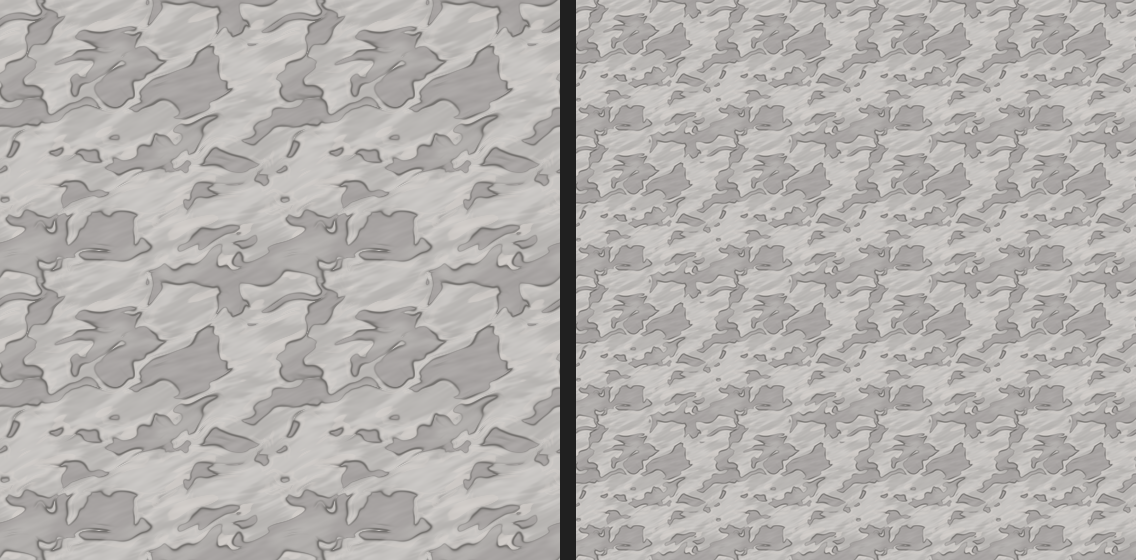
Left, the tile; right, the same tile 2 across and 2 down.
Reproduce this pattern procedurally as a three.js fragment shader.

```glsl
varying vec2 vUv;

vec2 hash2(vec2 c) {
  vec3 h = fract(vec3(c.xyx) * vec3(0.1031, 0.1030, 0.0973));
  h += dot(h, h.yzx + 33.33);
  return fract((h.xx + h.yz) * h.zy);
}

// Random gradient on a lattice that wraps even though its rows are slanted
vec2 slope(vec2 cell, vec2 period, float slant) {
  cell += 0.5;
  cell.y += slant * floor(cell.x / period.x);
  return hash2(mod(cell, period) + period * 7.0) * 2.0 - 1.0;
}

// Gradient noise repeating every unit of p; slant / period.y is the rise of its grain
float noise(vec2 p, vec2 period, float slant) {
  vec2 q = vec2(period.x * p.x, period.y * p.y - slant * p.x);
  vec2 i = floor(q), f = q - i;
  vec2 u = f * f * f * (f * (f * 6.0 - 15.0) + 10.0);
  vec2 e = vec2(1.0, 0.0);
  float a = dot(slope(i, period, slant), f);
  float b = dot(slope(i + e, period, slant), f - e);
  float c = dot(slope(i + e.yx, period, slant), f - e.yx);
  float d = dot(slope(i + 1.0, period, slant), f - 1.0);
  return mix(mix(a, b, u.x), mix(c, d, u.x), u.y);
}

// Warped height whose contours bound the grey patches
float marbling(vec2 p) {
  p += vec2(0.13, 0.07) * vec2(noise(p, vec2(5.0, 7.0), 1.0), noise(p, vec2(6.0, 8.0), 2.0));
  p += vec2(0.05, 0.05) * vec2(noise(p, vec2(13.0, 19.0), 3.0), noise(p, vec2(14.0, 17.0), 2.0));
  return 0.3 * noise(p, vec2(2.0, 3.0), 1.0)
       + 0.9 * noise(p, vec2(4.0, 8.0), 2.0)
       + 0.6 * noise(p, vec2(7.0, 15.0), 4.0)
       + 0.24 * noise(p, vec2(15.0, 27.0), 5.0);
}

void main() {
  vec2 p = vUv * 2.0;

  // Approximate distance to the patch edge, positive inside
  float height = marbling(p);
  vec2 rise = vec2(marbling(p + vec2(0.002, 0.0)), marbling(p + vec2(0.0, 0.002))) - height;
  float edge = (height - 0.065) / (length(rise / 0.002) + 0.6);

  // Slanted brush grain, broad and fine
  vec2 bent = p + 0.08 * noise(p, vec2(4.0, 5.0), 2.0);
  float broad = noise(bent, vec2(5.0, 13.0), 5.0);
  float grain = noise(bent, vec2(9.0, 34.0), 13.0) + 0.6 * noise(bent, vec2(18.0, 70.0), 27.0);

  // Ground with pale strokes and a pale rim around the patches
  vec3 ground = mix(vec3(0.725, 0.715, 0.705), vec3(0.78, 0.77, 0.76),
                    smoothstep(-0.2, 0.14, broad + 0.35 * grain));
  float stroke = smoothstep(0.17, 0.23, noise(bent, vec2(7.0, 15.0), 5.0) + 0.15 * grain);
  float rim = exp(-pow((edge + 0.014) / 0.007, 2.0)) * smoothstep(-0.25, 0.15, broad);
  ground = mix(ground, vec3(0.82, 0.80, 0.785), max(0.7 * stroke, 0.6 * rim));

  // Grey patches, some thinly painted
  float thin = smoothstep(0.05, 0.3, noise(bent, vec2(4.0, 9.0), 3.0));
  vec3 patchTone = mix(vec3(0.655, 0.64, 0.635), vec3(0.71, 0.70, 0.69), 0.7 * thin);
  vec3 color = mix(ground, patchTone, smoothstep(-0.003, 0.003, edge));
  color += 0.04 * grain;

  // Pencil contour with broken pressure and a soft shadow inside
  float pressure = smoothstep(-0.22, 0.22, noise(p, vec2(10.0, 13.0), 4.0));
  float line = exp(-pow((edge - 0.001) / mix(0.0026, 0.0042, pressure), 2.0));
  float shadow = exp(-pow((edge - 0.005) / 0.007, 2.0));
  color = mix(color, vec3(0.56, 0.55, 0.54), 0.35 * shadow * pressure);
  color = mix(color, vec3(0.43, 0.42, 0.41), line * mix(0.25, 0.9, pressure));

  gl_FragColor = vec4(color, 1.0);
}
```
